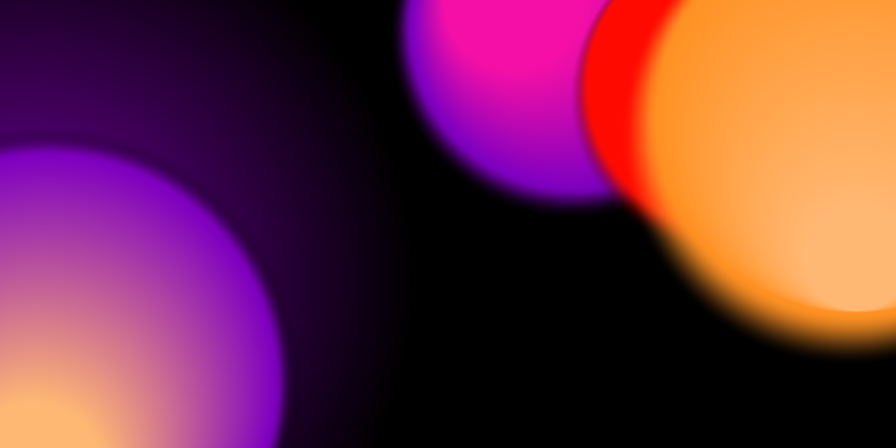
Reproduce this background procedurally as a Shadertoy shader.

```glsl
#define PURPLE vec3(0.50, 0.00, 0.75)
#define PINK   vec3(0.96, 0.06, 0.65)
#define RED    vec3(1.00, 0.04, 0.00)
#define ORANGE vec3(1.00, 0.57, 0.14)
#define PEACH  vec3(1.00, 0.72, 0.45)
#define GLOW   vec3(0.45, 0.00, 0.63)
#define GLOW_CENTER vec2(0.052, 0.375)
#define GLOW_RADIUS 0.872

// Position of p between two nested circles (xy = center, z = radius):
// 0 on the inner circle, 1 on the outer one.
float circleBlend(vec2 p, vec3 inner, vec3 outer) {
    vec2 q = p - inner.xy;
    vec3 d = outer - inner;
    float a = dot(d.xy, d.xy) - d.z * d.z;
    float b = dot(q, d.xy) + inner.z * d.z;
    float c = dot(q, q) - inner.z * inner.z;
    float t = (b - sqrt(max(b * b - a * c, 0.0))) / a;
    return clamp(t, 0.0, 1.0);
}

// Soft ball: core colour, rim colour, then a fade out to the halo circle.
// shade = 1 darkens the fading edge, 0 keeps it pure.
vec3 addBall(vec3 below, vec2 p, vec3 core, vec3 body, vec3 halo,
             vec3 coreColor, vec3 rimColor, float shade) {
    vec3 color = mix(coreColor, rimColor, circleBlend(p, core, body));
    float alpha = 1.0 - smoothstep(0.0, 1.0, circleBlend(p, body, halo));
    return mix(below, color * mix(1.0, alpha, shade), alpha);
}

void mainImage(out vec4 fragColor, in vec2 fragCoord) {
    // Canvas spans 2 by 1 units
    vec2 p = fragCoord / iResolution.xy * vec2(2.0, 1.0);

    // Wide dim glow on black
    float glow = max(1.0 - distance(p, GLOW_CENTER) / GLOW_RADIUS, 0.0);
    vec3 color = GLOW * glow;

    // Lower left ball
    color = addBall(color, p, vec3(0.073, -0.055, 0.156),
                    vec3(0.104, 0.141, 0.508), vec3(0.104, 0.154, 0.568),
                    PEACH, PURPLE, 1.0);

    // Upper right cluster, back to front
    color = addBall(color, p, vec3(1.146, 1.0, 0.156),
                    vec3(1.281, 0.943, 0.359), vec3(1.276, 0.917, 0.409),
                    PINK, PURPLE, 0.5);
    color = addBall(color, p, vec3(1.633, 0.812, 0.1),
                    vec3(1.633, 0.812, 0.318), vec3(1.628, 0.779, 0.357),
                    RED, RED, 0.7);
    color = addBall(color, p, vec3(1.914, 0.422, 0.115),
                    vec3(1.909, 0.740, 0.438), vec3(1.896, 0.693, 0.510),
                    PEACH, ORANGE, 0.0);

    fragColor = vec4(color, 1.0);
}
```
